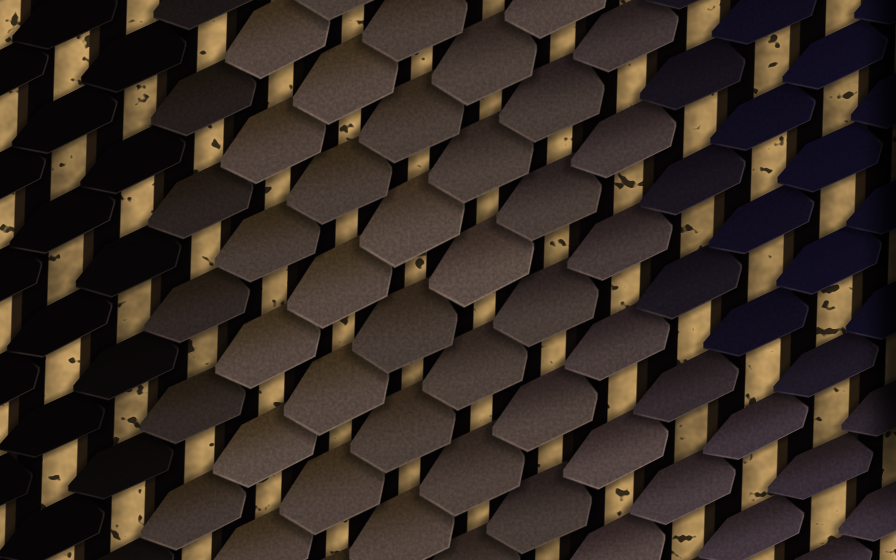
Give the GLSL for this pattern, as a Shadertoy shader.

```glsl
// Overlapping skewed hexagonal scales in a leaning lattice, over gold strips on black.
// Scales are painted from low to high; each height level holds one scale per five
// columns, so one loop over levels draws the whole stack in the right order.

#define ORIGIN vec2(0.104, 0.604)  // centre of scale (0,0), in canvas heights
#define COLUMN 0.125               // distance between columns
#define LEVEL 0.0368               // height step; 5 per row, 2 down per column
#define LEAN 0.03                  // sideways drift of columns with height
#define SLOPE 0.48                 // rise of the long edges
#define HALF_HEIGHT 0.069          // half height of an untilted scale
#define RIM 0.0032                 // width of the lit lower edge
#define JITTER 0.009               // scatter of scale positions
#define GRAIN 0.16                 // strength of surface grain

float hash(vec2 p) {
    vec3 q = fract(vec3(p.xyx) * 0.1031);
    q += dot(q, q.yzx + 33.33);
    return fract((q.x + q.y) * q.z);
}

vec2 gradient(vec2 cell) {
    float a = 6.2832 * hash(cell);
    return vec2(cos(a), sin(a));
}

float gradientNoise(vec2 p) {
    vec2 i = floor(p), f = p - i;
    vec2 u = f * f * f * (f * (f * 6.0 - 15.0) + 10.0);
    vec2 e = vec2(0.0, 1.0);
    float low = mix(dot(gradient(i), f), dot(gradient(i + e.yx), f - e.yx), u.x);
    float high = mix(dot(gradient(i + e.xy), f - e.xy), dot(gradient(i + e.yy), f - e.yy), u.x);
    return mix(low, high, u.y);
}

// Signed distance to a scale, in sheared coordinates
float scaleDistance(vec2 q) {
    float d = abs(q.y) - HALF_HEIGHT;
    d = max(d, max(q.x - 0.096, -q.x - 0.092));
    d = max(d, dot(q, vec2(-0.73, -0.68)) - 0.068);
    d = max(d, dot(q, vec2(-0.73, 0.68)) - 0.077);
    d = max(d, dot(q, vec2(0.894, 0.447)) - 0.0773);
    return max(d, dot(q, vec2(0.975, -0.22)) - 0.100);
}

float columnAt(vec2 p) {
    return (p.x - ORIGIN.x - LEAN * (p.y - 0.55)) / COLUMN;
}

// How far scales turn edge-on towards the sides
float sideTurn(float x) {
    return smoothstep(0.05, 0.65, abs(x - 0.75));
}

// Gold strips behind the scales, each with a dim wall on its right
vec3 backing(vec2 p, float px) {
    float column = columnAt(p - vec2(0.014, 0.0));
    float c = round(column);
    float x = (column - c) * COLUMN;
    float halfWidth = mix(0.019, 0.031, sideTurn(p.x));
    float gap = floor((p.y - ORIGIN.y) / (5.0 * LEVEL) + 0.4 * c);
    float wear = gradientNoise(p * vec2(22.0, 38.0)) + 0.4 * gradientNoise(p * 90.0);
    float light = 0.8 + 0.3 * hash(vec2(c, gap)) + 0.22 * wear;
    light *= mix(0.72, 1.0, smoothstep(-halfWidth, halfWidth * 0.2, x));
    light *= 1.0 - 0.75 * smoothstep(0.34, 0.5, wear);
    vec3 color = vec3(0.025, 0.015, 0.015);
    float wall = smoothstep(px, -px, abs(x - halfWidth) - 0.018);
    color = mix(color, vec3(0.14, 0.10, 0.06), wall * sideTurn(p.x));
    return mix(color, vec3(0.67, 0.54, 0.34) * light, smoothstep(px, -px, abs(x) - halfWidth));
}

// Colour of one scale face; q is the sheared position on it
vec3 scaleColor(vec2 center, vec2 q, float seed) {
    float rightSide = smoothstep(0.9, 1.5, center.x);
    float shade = 0.88 * smoothstep(1.05, 1.3, center.x) * smoothstep(0.18, 0.45, center.y);
    float light = smoothstep(0.20, 0.49, center.x + 0.12 * (0.5 - center.y)) * (1.0 - shade);
    float upper = smoothstep(-0.035, 0.07, q.y + 0.25 * q.x);
    vec3 face = mix(vec3(0.315, 0.262, 0.235), vec3(0.24, 0.195, 0.23), rightSide);
    vec3 umber = mix(vec3(0.20, 0.145, 0.065), vec3(0.13, 0.09, 0.09), smoothstep(0.6, 1.0, center.x));
    face = mix(face, umber, 0.8 * upper) * (0.86 + 0.24 * seed);
    vec3 dark = vec3(0.025, 0.015, 0.02) + vec3(0.02, 0.02, 0.10) * shade * rightSide;
    return mix(dark, face, light);
}

void mainImage(out vec4 fragColor, in vec2 fragCoord) {
    float px = 1.0 / iResolution.y;
    vec2 p = fragCoord * px;
    vec3 color = backing(p, px);
    float grain = gradientNoise(p * 150.0) + 0.7 * gradientNoise(p * 290.0);
    float nearLevel = round((p.y - ORIGIN.y) / LEVEL);

    // Paint upward so that upper scales cover lower ones
    for (float k = -4.0; k <= 4.0; k++) {
        float n = nearLevel + k;
        float c = 2.0 * n + 5.0 * round((columnAt(p) - 2.0 * n) / 5.0);
        vec2 id = vec2(c, n) + 70.0;
        float seed = hash(id);
        vec2 center = vec2(ORIGIN.x + c * COLUMN, ORIGIN.y + n * LEVEL);
        center.x += LEAN * (center.y - 0.55);
        center += JITTER * (vec2(seed, hash(id + 19.0)) - 0.5);

        float tilt = mix(1.0, 0.64, sideTurn(center.x)) + 0.08 * (hash(id + 43.0) - 0.5);
        vec2 q = p - center;
        q.y = (q.y - (SLOPE + 0.08 * (seed - 0.5)) * q.x) / tilt;
        float d = scaleDistance(q);

        // Soft shadow, face, then the thin lit lower edge
        color *= mix(0.62, 1.0, smoothstep(0.0, 0.022, d));
        vec3 face = scaleColor(center, q, seed) * (1.0 + GRAIN * grain);
        float rim = smoothstep(-RIM - px, -RIM + px, d) * smoothstep(0.01, -0.03, q.y);
        face += rim * vec3(0.15, 0.13, 0.11) * (0.5 + 0.5 * seed);
        color = mix(color, face, smoothstep(px, -px, d));
    }

    color *= 1.0 - 0.8 * smoothstep(1.53, 1.6, p.x) * smoothstep(0.0, 0.3, p.y);
    fragColor = vec4(clamp(color, 0.0, 1.0), 1.0);
}
```
